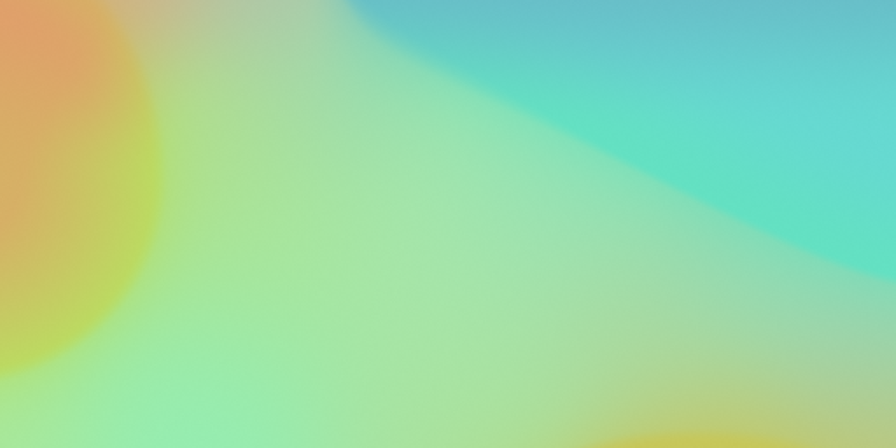
This background is drawn by a WebGL 1 fragment shader. Its source:

```glsl
precision highp float;

uniform vec2 u_resolution;

float hash(vec2 cell) {
  return fract(sin(dot(cell, vec2(12.9898, 78.233))) * 43758.5);
}

// Weighted colour: rgb holds the weighted sum, a the weight
vec4 blob(vec2 p, vec2 centre, float radius, vec3 colour) {
  vec2 d = (p - centre) / radius;
  return vec4(colour, 1.0) * exp(-dot(d, d));
}

// Approximate signed distance to an ellipse, positive inside
float ellipseDepth(vec2 p, vec2 centre, vec2 radii) {
  return (1.0 - length((p - centre) / radii)) * min(radii.x, radii.y);
}

// Height of the falling border below the cyan area
float slopeHeight(float x) {
  float flare = 0.05 * exp((0.78 - x) * 20.0);
  float flatten = 0.05 * exp((x - 2.0) * 6.0);
  return 0.655 - 0.52 * (x - 1.36) + flare + flatten;
}

// Lays a shape over the backdrop, with a soft halo outside its border
vec3 layShape(vec3 backdrop, vec3 fill, float depth, float soft, float halo, float strength) {
  float glow = strength * exp(min(depth, 0.0) / halo);
  return mix(mix(backdrop, fill, glow), fill, smoothstep(-soft, soft, depth));
}

vec3 meshGradient(vec2 p) {
  vec4 sum = vec4(0.0);
  // Green middle and mint floor
  sum += blob(p, vec2(0.42, 0.03), 0.30, vec3(0.58, 0.93, 0.70));
  sum += blob(p, vec2(0.52, 0.50), 0.30, vec3(0.66, 0.90, 0.60));
  sum += blob(p, vec2(1.00, 0.50), 0.32, vec3(0.65, 0.90, 0.67));
  sum += blob(p, vec2(1.00, 0.05), 0.28, vec3(0.66, 0.89, 0.63));
  sum += blob(p, vec2(0.00, 0.02), 0.22, vec3(0.66, 0.91, 0.61));
  // Dusty top
  sum += blob(p, vec2(0.30, 1.02), 0.18, vec3(0.83, 0.67, 0.56));
  sum += blob(p, vec2(0.58, 1.02), 0.18, vec3(0.69, 0.76, 0.67));
  sum += blob(p, vec2(0.44, 0.75), 0.22, vec3(0.69, 0.86, 0.57));
  sum += blob(p, vec2(0.75, 0.82), 0.20, vec3(0.62, 0.85, 0.68));
  // Mint band under the slope
  sum += blob(p, vec2(1.28, 0.60), 0.24, vec3(0.60, 0.88, 0.71));
  sum += blob(p, vec2(1.64, 0.43), 0.20, vec3(0.60, 0.85, 0.70));
  // Warm lower right
  sum += blob(p, vec2(2.00, 0.25), 0.24, vec3(0.63, 0.83, 0.68));
  sum += blob(p, vec2(1.45, 0.24), 0.26, vec3(0.67, 0.85, 0.62));
  sum += blob(p, vec2(1.57, -0.02), 0.20, vec3(0.76, 0.78, 0.45));
  sum += blob(p, vec2(2.00, -0.02), 0.22, vec3(0.75, 0.77, 0.49));
  return sum.rgb / sum.a;
}

vec3 orangeFill(float depth, float y) {
  vec3 lime = vec3(0.73, 0.86, 0.38);
  vec3 amber = vec3(0.84, 0.69, 0.40);
  vec3 coral = vec3(0.88, 0.62, 0.42);
  float rise = smoothstep(0.60, 1.05, y);
  vec3 warm = mix(lime, amber, clamp(depth * 3.3 + rise, 0.0, 1.0));
  return mix(warm, coral, rise * smoothstep(-0.02, 0.15, depth));
}

vec3 cyanFill(float depth, float y) {
  vec3 aqua = vec3(0.39, 0.88, 0.76);
  vec3 cyan = vec3(0.40, 0.85, 0.82);
  vec3 steel = vec3(0.41, 0.73, 0.78);
  vec3 cool = mix(aqua, cyan, smoothstep(0.0, 0.28, depth));
  return mix(cool, steel, smoothstep(0.70, 1.10, y));
}

void main() {
  vec2 uv = gl_FragCoord.xy / u_resolution;
  vec2 p = vec2(uv.x * 2.0, uv.y);
  vec3 colour = meshGradient(p);

  // Yellow hill at the floor
  float hill = ellipseDepth(p, vec2(1.56, -0.10), vec2(0.35, 0.13));
  colour = layShape(colour, vec3(0.78, 0.78, 0.35), hill, 0.02, 0.06, 0.45);

  // Orange lobe on the left, taller above its widest point
  float lobeHeight = p.y < 0.6 ? 0.446 : 0.56;
  float lobe = ellipseDepth(p, vec2(-0.10, 0.60), vec2(0.457, lobeHeight));
  colour = layShape(colour, orangeFill(lobe, p.y), lobe, 0.022, 0.07, 0.6);

  // Cyan area above the slope
  float sky = (p.y - slopeHeight(p.x)) * 0.88;
  float skySoft = mix(0.04, 0.014, smoothstep(0.8, 1.4, p.x));
  colour = layShape(colour, cyanFill(sky, p.y), sky, skySoft, 0.10, 0.55);

  // Faint grain
  float grain = hash(floor(p * 256.0)) - 0.5;
  gl_FragColor = vec4(colour + grain * 0.006, 1.0);
}
```
